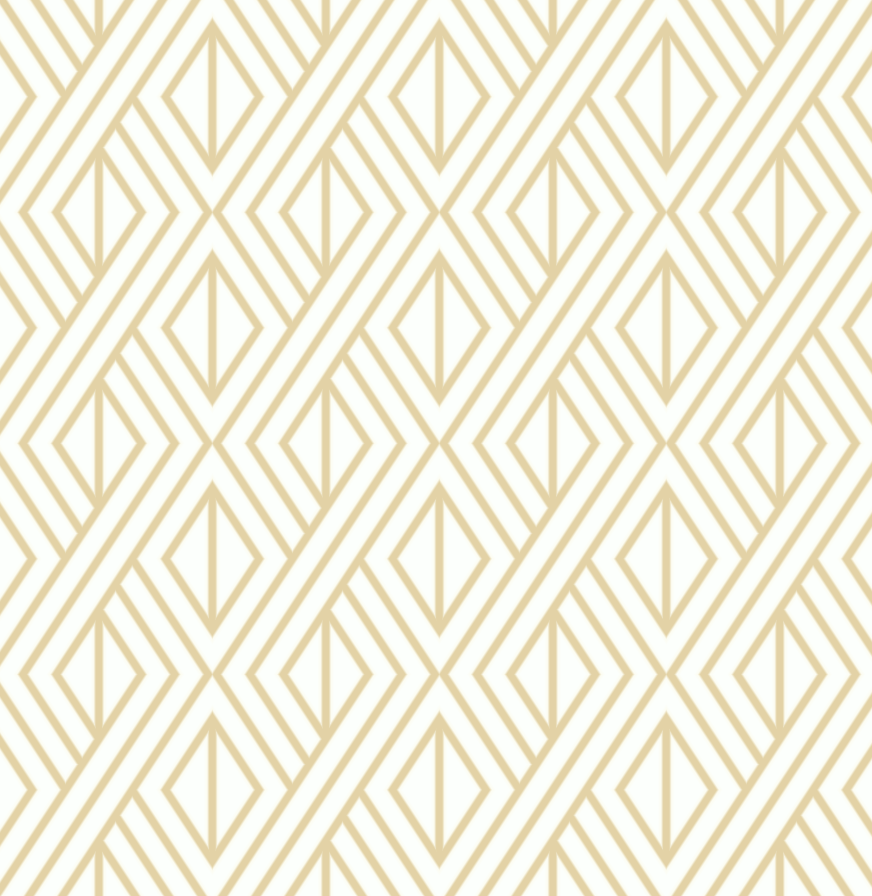
This pattern is drawn by a Shadertoy shader. Its source:

```glsl
// Gold line lattice: slanted triple bands, chevrons tucked under them, and split diamonds.
// Each row is sheared into oblique coordinates where every slanted line is a constant,
// so one gap between two bands, with its half-turn symmetry, defines the whole repeat.

const float LEAN = 0.657;       // horizontal run per unit of height
const float ROW_HEIGHT = 1.018; // in units of the horizontal repeat

// Distance to the nearest stroke centre; p is relative to a whole diamond's centre.
float latticeDistance(vec2 p) {
    float y = p.y - ROW_HEIGHT * round(p.y / ROW_HEIGHT);
    float across = p.x - LEAN * y;
    across -= round(across);
    float x = across + LEAN * y;
    float rising = abs(across);
    float falling = abs(x + LEAN * y);
    float diamond = max(rising, falling) - 0.206;

    // Three-line bands and the free diamond
    float slanted = min(abs(rising - 0.353), abs(rising - 0.5));
    slanted = min(slanted, abs(diamond));

    // Falling strokes, stopped at the edge of the band
    for (int i = 0; i < 3; i++) {
        float stroke = abs(falling - 0.353 - 0.147 * float(i));
        slanted = min(slanted, max(stroke, rising - 0.353));
    }

    // Upright bars in the free diamonds and in the ones under the bands
    float freeBar = max(abs(x), diamond);
    float tuckedBar = max(abs(abs(x) - 0.5), max(0.647 - falling, rising - 0.353));

    return min(slanted * inversesqrt(1.0 + LEAN * LEAN), min(freeBar, tuckedBar));
}

void mainImage(out vec4 fragColor, in vec2 fragCoord) {
    float repeatWidth = 0.2533;
    vec2 p = (fragCoord / iResolution.y - vec2(0.237, 0.892)) / repeatWidth;
    float pixel = 1.0 / (iResolution.y * repeatWidth);

    // Slightly soft strokes with a faint cream bleed around them
    float edge = latticeDistance(p) - 0.018;
    float softness = max(0.007, 0.7 * pixel);
    float ink = 1.0 - smoothstep(-softness, softness, edge);
    float bleed = 1.0 - smoothstep(0.004, 0.022, edge);

    vec3 paper = mix(vec3(0.99, 1.0, 0.99), vec3(0.99, 0.99, 0.95), bleed);
    vec3 gold = vec3(0.89, 0.825, 0.65);
    fragColor = vec4(mix(paper, gold, ink), 1.0);
}
```
